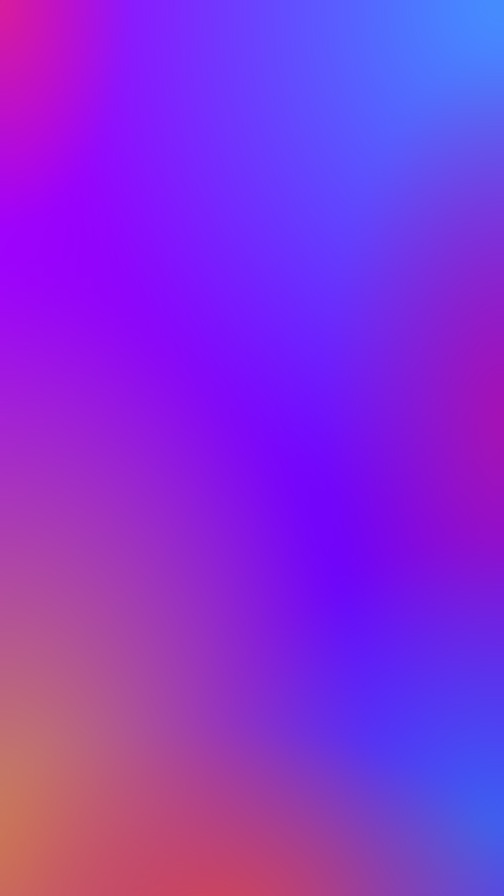
This background is drawn by a Shadertoy shader. Its source:

```glsl
#define VIOLET  vec3(0.62, 0.00, 1.00)
#define INDIGO  vec3(0.42, 0.00, 1.00)
#define SKY     vec3(0.27, 0.55, 1.00)
#define MAGENTA vec3(0.64, 0.07, 0.71)
#define AZURE   vec3(0.23, 0.37, 0.95)
#define AMBER   vec3(0.79, 0.52, 0.34)
#define ROSE    vec3(0.80, 0.27, 0.36)
#define PINK    vec3(0.84, 0.11, 0.62)
#define SOFTNESS 0.004

// Elliptical glow: nearly linear falloff with a rounded tip and a soft rim
float glow(vec2 p, vec2 center, vec2 radius) {
    vec2 d = (p - center) / radius;
    float w = 1.0 - sqrt(dot(d, d) + SOFTNESS) + sqrt(SOFTNESS);
    return min(0.5 * (w + sqrt(w * w + SOFTNESS)), 1.0);
}

void mainImage(out vec4 fragColor, in vec2 fragCoord) {
    vec2 p = fragCoord / iResolution.xy;

    // Diagonal base, violet at upper left to indigo at lower right
    float slope = 1.05 * p.x + 0.65 * (0.75 - p.y);
    vec3 color = mix(VIOLET, INDIGO, clamp(slope, 0.0, 1.0));

    // Cool and magenta glows along the right side
    color = mix(color, SKY,     glow(p, vec2(1.00, 1.00), vec2(0.85, 0.55)));
    color = mix(color, MAGENTA, glow(p, vec2(1.00, 0.53), vec2(0.34, 0.38)));
    color = mix(color, AZURE,   glow(p, vec2(0.98, 0.08), vec2(0.55, 0.30)));

    // Warm glows along the left and bottom edges
    color = mix(color, AMBER, glow(p, vec2(0.00, 0.05), vec2(0.70, 0.60)));
    color = mix(color, ROSE,  glow(p, vec2(0.42, -0.02), vec2(0.62, 0.20)));

    // Pink corner
    color = mix(color, PINK, glow(p, vec2(0.00, 1.00), vec2(0.24, 0.24)));

    fragColor = vec4(color, 1.0);
}
```
